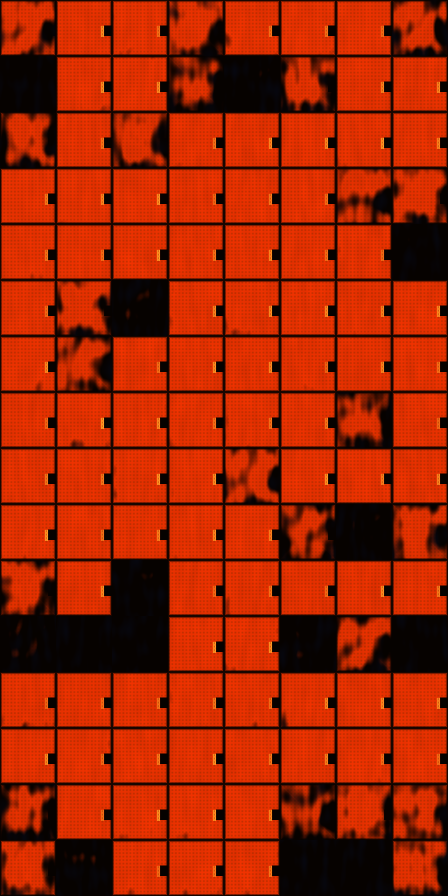
Write a Shadertoy shader that draws this pattern.

```glsl
// Grid of glowing orange woven tiles with side notches, some scorched to black
#define TILES vec2(8.0, 16.0)
#define THREADS 16.0
#define SEAM_WIDTH 0.05
#define SCORCHED_SHARE 0.12
#define WORN_SHARE 0.16
#define NOTCH_CENTER vec2(0.94, 0.45)
#define NOTCH_HALF vec2(0.08, 0.095)
#define BASE_COLOR vec3(0.91, 0.19, 0.0)
#define WEAVE_COLOR vec3(0.74, 0.18, 0.0)
#define GLINT_COLOR vec3(1.0, 0.56, 0.13)
#define SOOT_COLOR vec3(0.025, 0.007, 0.0)

const float TAU = 6.28319;

// Integer hash of a cell and a seed, 0 to 1
float hash(vec2 cell, float seed) {
    uvec3 v = uvec3(ivec3(vec3(cell, seed)) + 1000);
    v = v * 1664525u + 12345u;
    v.x += v.y * v.z;
    v.y += v.z * v.x;
    v.z += v.x * v.y;
    v ^= v >> 16u;
    v.x += v.y * v.z;
    return float((v.x >> 8u) & 65535u) / 65535.0;
}

float cornerSlope(vec2 cell, vec2 offset) {
    float angle = TAU * hash(cell, 9.0);
    return dot(vec2(cos(angle), sin(angle)), offset);
}

// Gradient noise, about -0.7 to 0.7
float gradientNoise(vec2 p) {
    vec2 i = floor(p), f = p - i;
    vec2 e = vec2(1.0, 0.0);
    vec2 u = f * f * f * (f * (f * 6.0 - 15.0) + 10.0);
    float low = mix(cornerSlope(i, f), cornerSlope(i + e, f - e), u.x);
    float high = mix(cornerSlope(i + e.yx, f - e.yx), cornerSlope(i + 1.0, f - 1.0), u.x);
    return mix(low, high, u.y);
}

float boxDistance(vec2 p, vec2 halfSize) {
    vec2 d = abs(p) - halfSize;
    return length(max(d, 0.0)) + min(max(d.x, d.y), 0.0);
}

float coverage(float dist, float pixel) {
    return 1.0 - smoothstep(-0.5 * pixel, 0.5 * pixel, dist);
}

// Scorch level of a tile: clean, worn or burnt out
float tileWear(vec2 id) {
    float pick = hash(id, 1.0), amount = hash(id, 2.0);
    if (pick < SCORCHED_SHARE) return mix(0.9, 1.3, amount);
    if (pick < SCORCHED_SHARE + WORN_SHARE) return mix(0.1, 0.42, amount);
    return mix(-0.45, -0.2, amount);
}

void mainImage(out vec4 fragColor, in vec2 fragCoord) {
    vec2 p = fragCoord / iResolution.xy * TILES;
    float pixel = TILES.y / iResolution.y;
    vec2 id = floor(p), f = p - id;
    vec2 border = min(f, 1.0 - f);
    float edge = min(border.x, border.y);

    // Woven dots with faint vertical streaks
    vec2 thread = 0.5 + 0.5 * sin(TAU * THREADS * f);
    float weave = thread.x * thread.y;
    float streak = gradientNoise(f * vec2(8.0, 1.6) + id * 17.0);
    float blotch = gradientNoise(f * 3.0 + id * 23.0 + 5.3);
    vec3 color = mix(BASE_COLOR, WEAVE_COLOR, weave);
    color *= 1.0 + 0.06 * streak + 0.04 * blotch;

    // Notch in the right side with a lit strip beside it
    float wear = tileWear(id);
    float notch = boxDistance(f - NOTCH_CENTER, NOTCH_HALF);
    vec2 stripCenter = NOTCH_CENTER - vec2(NOTCH_HALF.x + 0.03, 0.01);
    float strip = coverage(boxDistance(f - stripCenter, vec2(0.03, 0.1)), pixel);
    float lit = (1.0 - smoothstep(0.0, 0.2, wear)) * mix(0.5, 1.0, hash(id, 3.0));
    vec3 glint = GLINT_COLOR + vec3(0.0, 0.3, 0.1) * thread.y * (1.0 - thread.x);
    color = mix(color, glint, strip * lit * (1.0 - 0.5 * weave));
    color = mix(color, SOOT_COLOR, coverage(notch, pixel));

    // Dark seam between tiles
    float seam = 1.0 - smoothstep(0.0, SEAM_WIDTH, edge);
    color = mix(color, SOOT_COLOR, seam);

    // Soot creeping in from the rim and the notch
    float rim = 1.0 - smoothstep(0.0, 0.35, edge);
    float nearNotch = 1.0 - smoothstep(0.0, 0.25, notch);
    float soot = wear + 0.65 * blotch + 0.4 * streak + 0.35 * rim
               + 0.45 * nearNotch * step(0.0, wear) - 0.15 * (f.y - 0.5);
    soot = smoothstep(0.3, 0.9, soot);
    vec3 ash = SOOT_COLOR + vec3(0.0, 0.02, 0.06) * max(blotch - streak, 0.0);
    color = mix(color, ash, soot);

    fragColor = vec4(clamp(color, 0.0, 1.0), 1.0);
}
```
